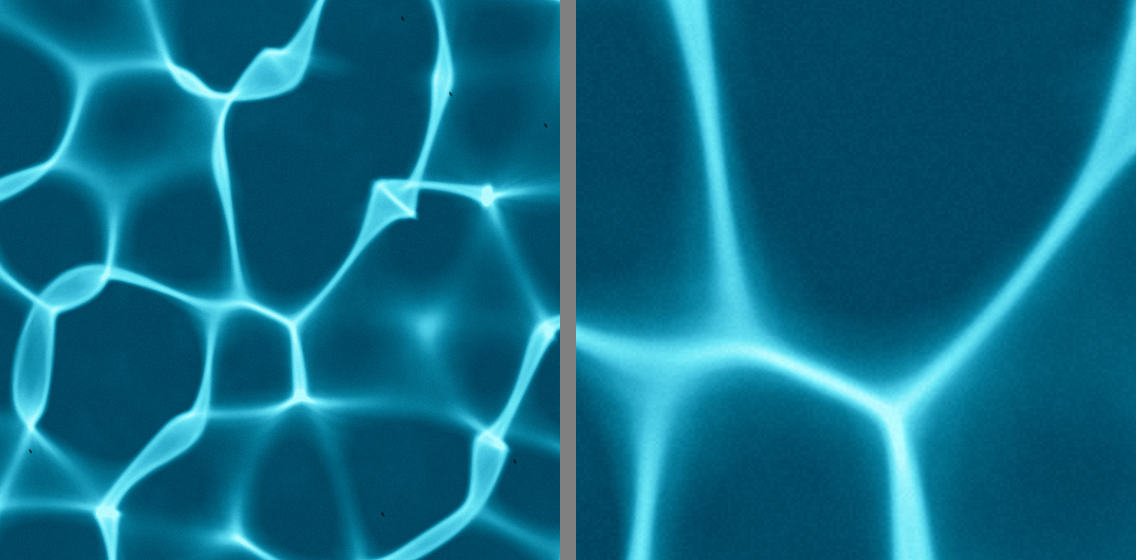
Left: the whole. Right: its middle third, enlarged.
Reproduce this texture procedurally as a WebGL 2 fragment shader.

```glsl
#version 300 es
precision highp float;
// Sunlight focused into folded caustic ribbons on the floor of a teal pool.

uniform vec2 u_resolution;
out vec4 fragColor;

const int WAVES = 10;
const int REACH = 7;             // half width of the ray search window, in rays
const float RAY_STEP = 0.0205;   // spacing of light rays at the surface
const float SHIFT = 0.0205;      // sideways shift of light per wave
const float SOFTNESS = 0.0026;   // blur of the focused lines
const float TAU = 6.2831853;

const vec3 PALETTE[7] = vec3[7](
  vec3(0.00, 0.28, 0.39), vec3(0.00, 0.38, 0.49), vec3(0.02, 0.49, 0.61),
  vec3(0.11, 0.62, 0.74), vec3(0.25, 0.76, 0.87), vec3(0.41, 0.90, 0.96),
  vec3(0.70, 0.98, 1.00));

// Integer hash to the range 0..1
float hash(vec2 cell) {
  uvec2 q = uvec2(ivec2(cell)) * uvec2(1597334673u, 3812015801u);
  uint n = (q.x ^ q.y) * 1597334673u;
  n = (n ^ (n >> 15)) * 2246822519u;
  n ^= n >> 13;
  return float(n >> 8) / 16777216.0;
}

float valueNoise(vec2 p) {
  vec2 cell = floor(p), f = fract(p);
  f = f * f * (3.0 - 2.0 * f);
  float low = mix(hash(cell), hash(cell + vec2(1, 0)), f.x);
  float high = mix(hash(cell + vec2(0, 1)), hash(cell + vec2(1, 1)), f.x);
  return mix(low, high, f.y);
}

float fbm(vec2 p) {
  float sum = 0.0, weight = 0.5;
  for (int i = 0; i < 4; i++) {
    sum += weight * valueNoise(p);
    p = mat2(1.6, 1.2, -1.2, 1.6) * p + 7.3;
    weight *= 0.5;
  }
  return sum;
}

// Wave i as direction (xy), wave number (z) and phase (w); most run along one diagonal
vec4 makeWave(int i) {
  float n = float(i);
  float spread = (n + hash(vec2(n, 3))) / float(WAVES) - 0.5;
  float angle = 2.45 + 3.0 * spread * (0.3 + 1.3 * abs(spread));
  float frequency = mix(2.0, 5.4, fract(n * 0.618 + 0.2));
  return vec4(cos(angle), sin(angle), TAU * frequency, TAU * hash(vec2(n, 17)));
}

// Light one ray bundle casts on p: a Gaussian stretched by the local refraction
float raySplat(vec2 p, vec2 source, vec4 waves[WAVES]) {
  vec2 landing = source;
  vec3 jacobian = vec3(1.0, 0.0, 1.0);   // xx, xy, yy
  for (int i = 0; i < WAVES; i++) {
    vec2 dir = waves[i].xy;
    float phase = waves[i].z * dot(dir, source) + waves[i].w;
    landing += SHIFT * dir * cos(phase);
    jacobian -= SHIFT * waves[i].z * sin(phase)
              * vec3(dir.x * dir.x, dir.x * dir.y, dir.y * dir.y);
  }
  float a = jacobian.x, b = jacobian.y, c = jacobian.z;
  float spread = 0.36 * RAY_STEP * RAY_STEP;
  vec3 cov = spread * vec3(a * a + b * b, b * (a + c), b * b + c * c)
           + SOFTNESS * SOFTNESS * vec3(1, 0, 1);
  float det = cov.x * cov.z - cov.y * cov.y;
  vec2 d = p - landing;
  float q = (cov.z * d.x * d.x - 2.0 * cov.y * d.x * d.y + cov.x * d.y * d.y) / det;
  return RAY_STEP * RAY_STEP * exp(-0.5 * q) / (TAU * sqrt(det));
}

// Total light gathered at p from all nearby rays
float caustics(vec2 p, vec4 waves[WAVES]) {
  vec2 cell = floor(p / RAY_STEP);
  float light = 0.0;
  for (int y = -REACH; y <= REACH; y++) {
    for (int x = -REACH; x <= REACH; x++) {
      vec2 source = (cell + vec2(x, y) + 0.5) * RAY_STEP;
      float fade = 1.0 - smoothstep(0.11, 0.143, distance(source, p));
      if (fade > 0.0) light += fade * raySplat(p, source, waves);
    }
  }
  return light;
}

vec3 waterColor(float level) {
  level = clamp(level, 0.0, 5.999);
  int i = int(level);
  return mix(PALETTE[i], PALETTE[i + 1], level - float(i));
}

// Sparse dark debris, one possible fleck per cell
float flecks(vec2 p, float cells) {
  vec2 cell = floor(p * cells);
  vec2 center = 0.2 + 0.6 * vec2(hash(cell + 31.0), hash(cell + 57.0));
  vec2 d = (fract(p * cells) - center) / cells;
  d.x += 0.4 * d.y;
  float present = step(0.86, hash(cell + 83.0));
  return present * (1.0 - smoothstep(0.001, 0.0035, length(d * vec2(1.0, 0.6))));
}

void main() {
  vec2 p = gl_FragCoord.xy / min(u_resolution.x, u_resolution.y);
  vec4 waves[WAVES];
  for (int i = 0; i < WAVES; i++) waves[i] = makeWave(i);

  // Light on a logarithmic scale, highlights compressed, cloudy water over it
  float level = max((log2(caustics(p, waves) + 0.02) + 1.25) / 0.62, 0.0);
  level = min(level, 4.0 + 0.55 * (level - 4.0));
  level += 0.8 * (fbm(p * 6.0 + 20.0) - 0.45);
  level += 0.5 * (fbm(p * 28.0 + 50.0) - 0.47) * smoothstep(0.4, 0.6, fbm(p * 3.0 + 9.0));

  vec3 color = waterColor(level);
  color *= 1.0 - 0.6 * flecks(p, 8.0);
  color += 0.026 * (hash(floor(p * 512.0)) - 0.5);
  fragColor = vec4(color, 1.0);
}
```
